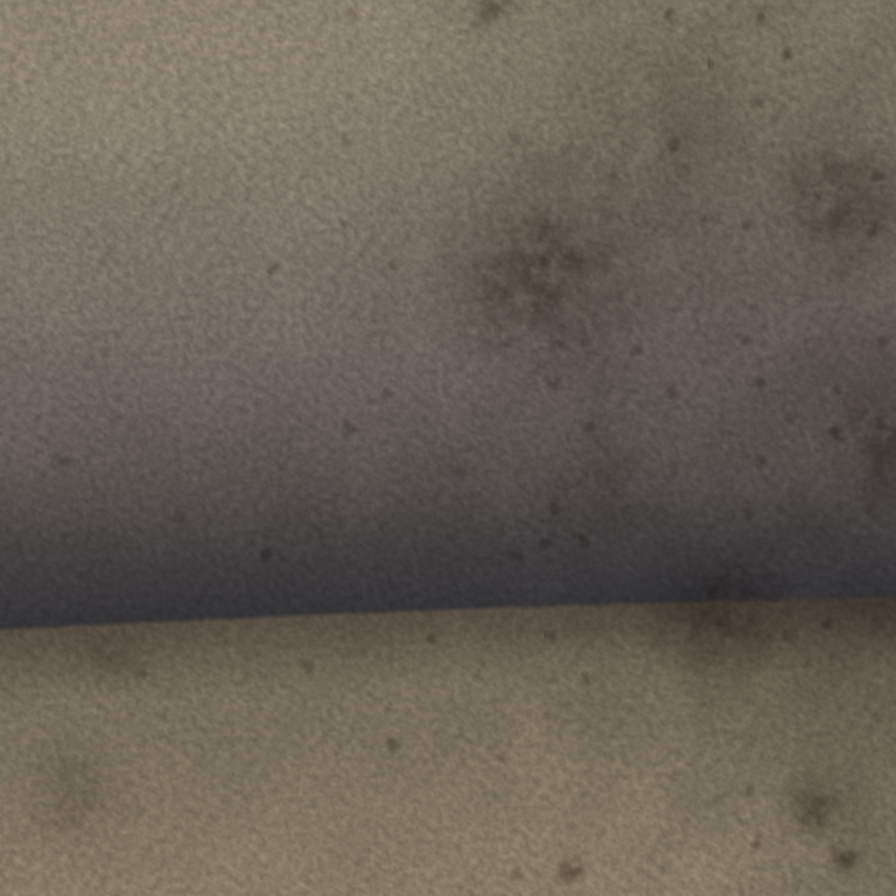
Give the GLSL for this texture, as a Shadertoy shader.

```glsl
// A worn plaster surface: a rounded upper slab darkens towards a slanted lower
// lip and shades the flat ledge under it. Colour ramps follow the distance to
// the lip; gradient noise adds stains, mottling, specks and fine grain.

// Lip height = x + y * u + z * u * u, with u running across the canvas
const vec3 LIP_CURVE = vec3(0.297, 0.054, -0.018);
const float LIP_SOFTNESS = 0.004;

// Upper slab, from the lip to the top
const vec3 SLAB_LIP = vec3(0.190, 0.188, 0.203);
const vec3 SLAB_SHADE = vec3(0.335, 0.312, 0.303);
const vec3 SLAB_MIDDLE = vec3(0.455, 0.422, 0.385);
const vec3 SLAB_LIGHT = vec3(0.550, 0.508, 0.440);

// Ledge, from the lip to the bottom
const vec3 LEDGE_CONTACT = vec3(0.345, 0.310, 0.262);
const vec3 LEDGE_MIDDLE = vec3(0.468, 0.427, 0.357);
const vec3 LEDGE_LIGHT = vec3(0.525, 0.480, 0.402);

const vec3 STAIN_TINT = vec3(0.92, 1.0, 1.06);
const float GRAIN_SCALE = 125.0;
const float GRAIN_AMOUNT = 0.17;
const float MOTTLE_AMOUNT = 0.16;
const float SPECK_CELLS = 22.0;
const float SPECK_AMOUNT = 0.24;

// Main soft stains: centre, radius, strength
const int STAIN_COUNT = 12;
const vec4 STAINS[STAIN_COUNT] = vec4[](
    vec4(0.60, 0.69, 0.085, 0.30), vec4(0.94, 0.78, 0.060, 0.27),
    vec4(0.72, 0.84, 0.120, 0.12), vec4(0.67, 0.47, 0.045, 0.15),
    vec4(0.99, 0.51, 0.070, 0.24), vec4(0.81, 0.31, 0.065, 0.24),
    vec4(0.91, 0.10, 0.030, 0.30), vec4(0.64, 0.03, 0.012, 0.38),
    vec4(0.945, 0.04, 0.015, 0.36), vec4(0.125, 0.27, 0.035, 0.17),
    vec4(0.085, 0.11, 0.050, 0.12), vec4(0.55, 0.99, 0.022, 0.25));

vec2 hash2(vec2 p) {
    vec3 q = fract(p.xyx * vec3(0.1031, 0.1030, 0.0973));
    q += dot(q, q.yzx + 33.33);
    return fract((q.xx + q.yz) * q.zy);
}

float gradientNoise(vec2 p) {
    vec2 cell = floor(p);
    vec2 f = fract(p);
    vec2 w = f * f * f * (f * (f * 6.0 - 15.0) + 10.0);
    vec2 o = vec2(0.0, 1.0);
    float a = dot(hash2(cell) * 2.0 - 1.0, f);
    float b = dot(hash2(cell + o.yx) * 2.0 - 1.0, f - o.yx);
    float c = dot(hash2(cell + o.xy) * 2.0 - 1.0, f - o.xy);
    float d = dot(hash2(cell + o.yy) * 2.0 - 1.0, f - o.yy);
    return mix(mix(a, b, w.x), mix(c, d, w.x), w.y);
}

float fbm(vec2 p) {
    float sum = 0.0;
    float amplitude = 0.6;
    for (int i = 0; i < 4; i++) {
        sum += amplitude * gradientNoise(p);
        p = mat2(1.6, 1.2, -1.2, 1.6) * p + 17.3;
        amplitude *= 0.55;
    }
    return sum;
}

vec3 slabColor(float height, float u) {
    vec3 color = mix(SLAB_LIP, SLAB_SHADE, smoothstep(-0.05, 0.19, height));
    color = mix(color, SLAB_MIDDLE, smoothstep(0.09, 0.36, height));
    color = mix(color, SLAB_LIGHT, smoothstep(0.28, 0.66, height));
    float dimming = smoothstep(0.25, 0.9, u) * smoothstep(0.08, 0.32, height);
    return color * (1.0 - 0.15 * dimming);
}

vec3 ledgeColor(float depth, float u) {
    vec3 color = mix(LEDGE_CONTACT, LEDGE_MIDDLE, smoothstep(-0.01, 0.10, depth));
    color = mix(color, LEDGE_LIGHT, smoothstep(0.10, 0.32, depth));
    float contact = smoothstep(0.45, 1.0, u) * exp(-depth * 13.0);
    float side = smoothstep(0.7, 1.0, u);
    return color * (1.0 - 0.20 * contact) * (1.0 - 0.11 * side);
}

// Broad stains with edges broken up by noise
float stainCover(vec2 p) {
    vec2 warped = p + 0.022 * vec2(fbm(p * 17.0), fbm(p * 17.0 + 41.0));
    float patches = clamp(0.85 + 1.5 * fbm(p * 30.0 + 9.0), 0.2, 1.7);
    float cover = 0.0;
    for (int i = 0; i < STAIN_COUNT; i++) {
        vec2 d = (warped - STAINS[i].xy) / STAINS[i].z;
        cover += STAINS[i].w * exp(-dot(d, d));
    }
    return cover * patches;
}

// Sparse dark dots, one candidate per cell, commoner on the right
float speckCover(vec2 p) {
    vec2 grid = p * SPECK_CELLS;
    vec2 cell = floor(grid);
    vec2 rnd = hash2(cell + 71.0);
    vec2 offset = fract(grid) - mix(vec2(0.3), vec2(0.7), hash2(cell + 13.0));
    offset += 0.16 * vec2(gradientNoise(grid * 3.0), gradientNoise(grid * 3.0 + 29.0));
    float present = step(rnd.x, mix(0.08, 0.35, smoothstep(0.2, 0.9, p.x)));
    return present * rnd.y * (1.0 - smoothstep(0.02, 0.24, length(offset)));
}

void mainImage(out vec4 fragColor, in vec2 fragCoord) {
    vec2 uv = fragCoord / iResolution.xy;
    float lip = dot(LIP_CURVE, vec3(1.0, uv.x, uv.x * uv.x));
    float height = uv.y - lip + 0.002 * gradientNoise(uv * 24.0);
    float onSlab = smoothstep(-LIP_SOFTNESS, LIP_SOFTNESS, height);
    vec3 color = mix(ledgeColor(max(-height, 0.0), uv.x), slabColor(max(height, 0.0), uv.x), onSlab);

    // Stains, specks and cloudy wear
    float dirt = stainCover(uv) + SPECK_AMOUNT * speckCover(uv);
    color *= 1.0 - clamp(dirt, 0.0, 0.6) * STAIN_TINT;
    float wear = mix(0.45, 1.0, smoothstep(0.2, 0.8, uv.x));
    color *= 1.0 + MOTTLE_AMOUNT * wear * fbm(uv * 11.0 + 5.0);

    // Fine grain, drawn out along a falling diagonal
    vec2 slanted = vec2(uv.x * 0.65 - uv.y * 0.45, uv.x * 0.6 + uv.y * 0.8);
    float grain = gradientNoise(slanted * GRAIN_SCALE) + 0.6 * gradientNoise(slanted * GRAIN_SCALE * 1.9 + 7.0);
    color *= 1.0 + GRAIN_AMOUNT * grain;
    fragColor = vec4(clamp(color, 0.0, 1.0), 1.0);
}
```
